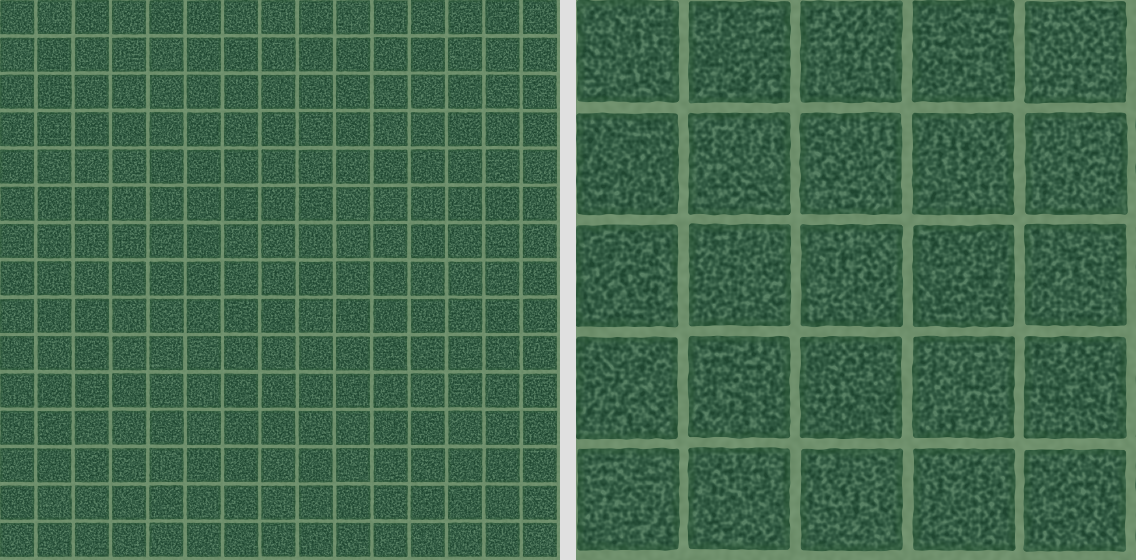
Left: the whole. Right: its middle third, enlarged.
Give the GLSL for this pattern, as a WebGL 1 fragment shader.

```glsl
precision highp float;
// Square green glass mosaic tiles with fine speckle, set in pale sage grout.

uniform vec2 u_resolution;

const float TILES = 15.0;
const float GROUT_WIDTH = 0.092;                // in tile pitches
const vec2 GRID_SHIFT = vec2(0.040, -0.040);    // grout lines sit just off the border

const vec3 GROUT = vec3(0.435, 0.565, 0.425);
const vec3 RIM = vec3(0.195, 0.365, 0.245);
const vec3 GLASS_DARK = vec3(0.120, 0.275, 0.190);
const vec3 GLASS_MID = vec3(0.205, 0.367, 0.272);
const vec3 GLASS_LIGHT = vec3(0.350, 0.510, 0.395);

float hash(vec2 p) {
  vec3 q = fract(vec3(p.xyx) * 0.1031);
  q += dot(q, q.yzx + 33.33);
  return fract((q.x + q.y) * q.z);
}

vec2 gradient(vec2 cell) {
  float angle = 6.2832 * hash(cell);
  return vec2(cos(angle), sin(angle));
}

// Gradient noise, roughly -0.7 to 0.7
float noise(vec2 p) {
  vec2 i = floor(p);
  vec2 f = p - i;
  vec2 u = f * f * f * (f * (f * 6.0 - 15.0) + 10.0);
  float a = dot(gradient(i), f);
  float b = dot(gradient(i + vec2(1.0, 0.0)), f - vec2(1.0, 0.0));
  float c = dot(gradient(i + vec2(0.0, 1.0)), f - vec2(0.0, 1.0));
  float d = dot(gradient(i + vec2(1.0, 1.0)), f - vec2(1.0, 1.0));
  return mix(mix(a, b, u.x), mix(c, d, u.x), u.y);
}

float boxDistance(vec2 p, float halfSize, float radius) {
  vec2 q = abs(p) - halfSize + radius;
  return length(max(q, 0.0)) + min(max(q.x, q.y), 0.0) - radius;
}

// Fine grain with a little coarser clumping
float speckle(vec2 p) {
  return noise(p * 17.3 + 11.0) + 0.75 * noise(p * 26.7 + 57.0) + 0.2 * noise(p * 7.1 + 83.0);
}

vec3 glassColor(float grain) {
  vec3 shade = mix(GLASS_MID, GLASS_DARK, clamp(-grain, 0.0, 1.0));
  return mix(shade, GLASS_LIGHT, clamp(grain, 0.0, 1.0));
}

vec3 tileColor(vec2 p, vec2 id, float depth) {
  float grain = speckle(p);
  float tone = hash(id + 7.0) - 0.5;
  vec3 glass = glassColor(grain * 1.75 + tone * 0.10);

  // Smoother, greener rim with an uneven inner boundary
  float rim = 1.0 - smoothstep(0.015, 0.085, depth + 0.035 * noise(p * 12.0 + 31.0));
  vec3 rimShade = RIM + 0.07 * grain;
  return mix(glass, rimShade, rim * 0.85);
}

vec3 groutColor(vec2 p) {
  return GROUT + 0.035 * noise(p * 14.0 + 41.0) + 0.02 * noise(p * 3.0);
}

void main() {
  vec2 p = gl_FragCoord.xy / u_resolution * TILES + GRID_SHIFT;
  float pixel = TILES / min(u_resolution.x, u_resolution.y);
  vec2 id = floor(p);
  vec2 local = fract(p) - 0.5;

  // Slightly shifted tiles with faintly worn edges
  vec2 jitter = (vec2(hash(id + 19.0), hash(id + 53.0)) - 0.5) * 0.014;
  float wear = 0.014 * noise(p * 9.0 + 23.0);
  float edge = boxDistance(local - jitter, 0.5 - 0.5 * GROUT_WIDTH, 0.025) + wear;

  vec3 tile = tileColor(p, id, -edge);
  float coverage = 1.0 - smoothstep(-0.6 * pixel, 0.6 * pixel, edge);
  vec3 color = mix(groutColor(p), tile, coverage);

  gl_FragColor = vec4(color, 1.0);
}
```
